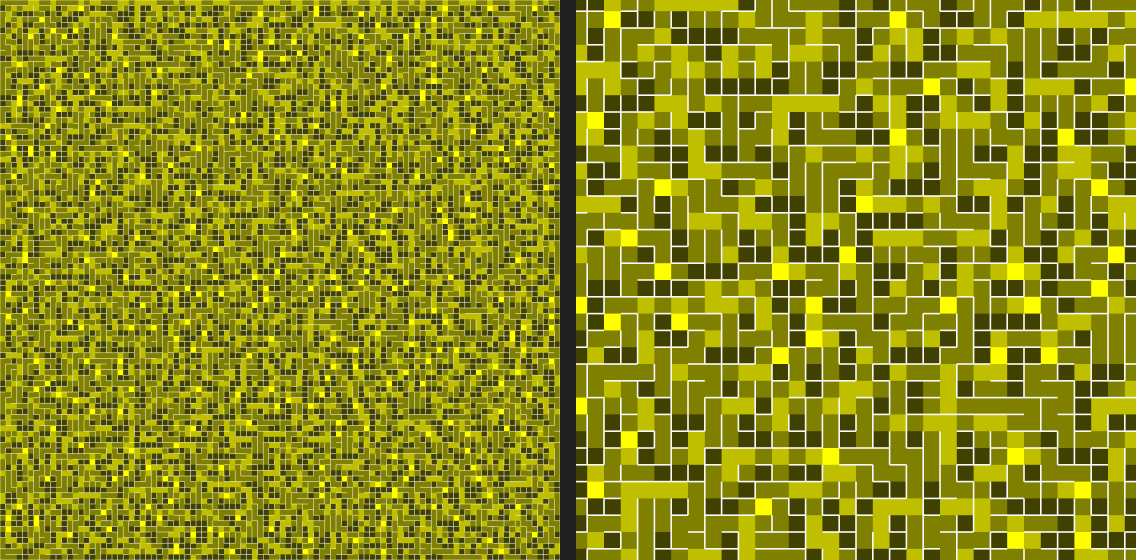
Left, the full canvas; right, a detail of the centre.
Give the GLSL for this pattern, as a WebGL 2 fragment shader.

```glsl
#version 300 es
precision highp float;
precision highp int;

uniform vec2 u_resolution;
out vec4 fragColor;

const int CELLS = 100;               // cells along each side
const int MAX_RUN = 24;              // longest horizontal run searched
const float EAST_CHANCE = 0.5;       // chance that a run continues east
const float WALL_WIDTH = 0.096;      // in cell widths
const uint SEED = 71u;
const vec3 WALL_COLOR = vec3(0.98);
const vec3 CROSSING_COLOR = vec3(1.0, 1.0, 0.0);

// Integer hash of a cell, returned in 0..1
float hash(ivec2 cell, uint salt) {
    uint h = uint(cell.x + 512) * 0x9E3779B1u ^ uint(cell.y + 512) * 0x85EBCA77u;
    h ^= (salt + SEED) * 0xC2B2AE3Du;
    h = (h ^ (h >> 16)) * 0x7FEB352Du;
    h = (h ^ (h >> 15)) * 0x846CA68Bu;
    h ^= h >> 16;
    return float(h >> 8) / 16777216.0;
}

// Sidewinder maze: the top row is one corridor, other rows split into runs
bool opensEast(ivec2 cell) {
    if (cell.x < 0 || cell.x >= CELLS - 1) return false;
    return cell.y == CELLS - 1 || hash(cell, 0u) < EAST_CHANCE;
}

// Each run has exactly one randomly placed passage north
bool opensNorth(ivec2 cell) {
    if (cell.y < 0 || cell.y >= CELLS - 1) return false;
    int first = cell.x;
    int last = cell.x;
    for (int i = 0; i < MAX_RUN; i++) {
        if (!opensEast(ivec2(first - 1, cell.y))) break;
        first--;
    }
    for (int i = 0; i < MAX_RUN; i++) {
        if (!opensEast(ivec2(last, cell.y))) break;
        last++;
    }
    float pick = hash(ivec2(first, cell.y), 1u);
    return cell.x == first + int(pick * float(last - first + 1));
}

// Brightness grows with the number of open sides
vec3 cellColor(ivec2 cell) {
    cell = clamp(cell, ivec2(0), ivec2(CELLS - 1));
    int exits = int(opensEast(cell)) + int(opensEast(cell - ivec2(1, 0)))
              + int(opensNorth(cell)) + int(opensNorth(cell - ivec2(0, 1)));
    return CROSSING_COLOR * float(exits) / 4.0;
}

// Share of a pixel covered by a wall at the given distance, per axis
vec2 wallCoverage(vec2 offset, float pixel) {
    vec2 low = max(offset - 0.5 * pixel, vec2(-0.5 * WALL_WIDTH));
    vec2 high = min(offset + 0.5 * pixel, vec2(0.5 * WALL_WIDTH));
    return max(high - low, 0.0) / pixel;
}

void main() {
    float pixel = float(CELLS) / max(u_resolution.x, u_resolution.y);
    vec2 position = gl_FragCoord.xy * pixel;

    // Nearest grid corner and the four cells that meet there
    vec2 corner = floor(position + 0.5);
    vec2 offset = position - corner;
    ivec2 upRight = ivec2(corner);
    ivec2 upLeft = upRight - ivec2(1, 0);
    ivec2 downRight = upRight - ivec2(0, 1);
    ivec2 downLeft = upRight - ivec2(1, 1);

    // Blend the cells by the area each one takes in the pixel
    vec2 side = clamp(offset / pixel + 0.5, 0.0, 1.0);
    vec3 lower = mix(cellColor(downLeft), cellColor(downRight), side.x);
    vec3 upper = mix(cellColor(upLeft), cellColor(upRight), side.x);
    vec3 color = mix(lower, upper, side.y);

    // Walls leaving the corner wherever no passage is cut
    float wallUp = float(!opensEast(upLeft));
    float wallDown = float(!opensEast(downLeft));
    float wallLeft = float(!opensNorth(downLeft));
    float wallRight = float(!opensNorth(downRight));
    vec2 wall = wallCoverage(offset, pixel)
              * vec2(mix(wallDown, wallUp, side.y), mix(wallLeft, wallRight, side.x));
    color = mix(color, WALL_COLOR, wall.x + wall.y - wall.x * wall.y);

    fragColor = vec4(color, 1.0);
}
```
